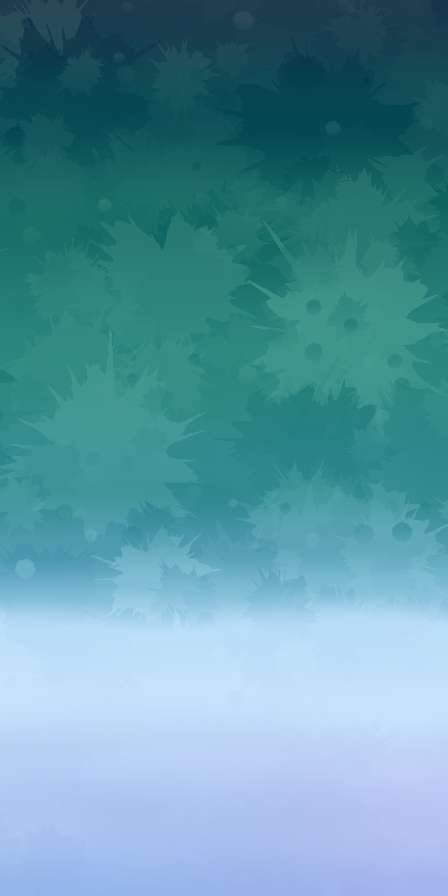
Give the GLSL for this background, as a Shadertoy shader.

```glsl
// Layered watercolour splatters over a dark teal to pale blue vertical wash.

const int STOPS = 12;
const vec4 WASH[STOPS] = vec4[](      // rgb, height
    vec4(.58, .71, .92, .00), vec4(.66, .77, .94, .09),
    vec4(.72, .82, .96, .155), vec4(.76, .88, .98, .22),
    vec4(.73, .87, .97, .295), vec4(.47, .72, .82, .335),
    vec4(.31, .61, .69, .385), vec4(.20, .55, .57, .45),
    vec4(.17, .53, .50, .60), vec4(.10, .43, .41, .76),
    vec4(.05, .31, .34, .87), vec4(.12, .24, .31, 1.0));

const int BLOOMS = 10;
const vec4 BLOOM[BLOOMS] = vec4[](    // centre, radius, tone
    vec4(.08, .89, .075, -.4), vec4(.36, .85, .080, -.4),
    vec4(.40, .727, .065, .5), vec4(.19, .68, .070, .55),
    vec4(.384, .622, .088, .9), vec4(.124, .486, .080, .75),
    vec4(.371, .50, .058, -.4), vec4(.436, .38, .050, .7),
    vec4(.17, .355, .045, .8), vec4(.21, .18, .085, .4));

const vec3 TINT = vec3(.11, .085, .065);  // colour change for a tone of one
const float TONE_SHIFT = .018;            // how far a tone slides along the wash
const float MIST_HEIGHT = .30;
const float CANVAS_WIDTH = .5;            // width in units of canvas height

vec3 hash3(vec2 p) {
    vec3 q = fract(p.xyx * vec3(.1031, .1030, .0973));
    q += dot(q, q.yxz + 33.33);
    return fract((q.xxy + q.yzz) * q.zyx);
}

float gradientNoise(vec2 p) {
    vec2 i = floor(p), f = fract(p), u = f * f * f * (f * (f * 6. - 15.) + 10.);
    vec4 n;
    for (int k = 0; k < 4; k++) {
        vec2 corner = vec2(k & 1, k >> 1);
        float angle = 6.2832 * hash3(i + corner).x;
        n[k] = dot(vec2(cos(angle), sin(angle)), f - corner);
    }
    return mix(mix(n.x, n.y, u.x), mix(n.z, n.w, u.x), u.y);
}

vec3 washColor(float height) {
    vec3 color = WASH[0].rgb;
    for (int i = 1; i < STOPS; i++)
        color = mix(color, WASH[i].rgb, smoothstep(WASH[i - 1].w, WASH[i].w, height));
    return color;
}

// Coverage of a blot; ragged = 0 gives a round drop
float splatter(vec2 d, float radius, float seed, float ragged) {
    float dist = length(d);
    if (dist > radius * 2.) return 0.;
    vec2 dir = d / max(dist, 1e-5);
    float lobes = gradientNoise(dir * 2.1 + seed) * .5 + gradientNoise(dir * 5. + seed * 1.7) * .32;
    float spikes = pow(max(gradientNoise(dir * 13. + seed * 2.3), 0.) * 1.7, 2.) * .6;
    float edge = radius * (1. + ragged * (lobes + spikes));
    float blur = 1. / iResolution.y;
    return smoothstep(blur, -blur, dist - edge);
}

// Lays translucent paint over the color beneath
vec3 paint(vec3 color, vec2 p, float cover, float tone) {
    if (cover <= 0.) return color;
    float strength = mix(.3, 1., smoothstep(.28, .42, p.y));
    vec3 pigment = washColor(p.y - tone * TONE_SHIFT) + TINT * tone * strength;
    return mix(color, pigment, cover);
}

// Blots scattered on a jittered grid
vec3 scatter(vec3 color, vec2 p, float cell, float size, float density,
             float ragged, float opacity, float seed) {
    vec2 base = floor(p / cell);
    for (int y = -1; y <= 1; y++)
    for (int x = -1; x <= 1; x++) {
        vec2 id = base + vec2(x, y);
        vec3 place = hash3(id + seed), look = hash3(id + seed + 57.);
        if (look.x > density) continue;
        vec2 centre = (id + .15 + .7 * place.xy) * cell;
        float radius = cell * size * mix(.4, 1., place.z);
        float cover = splatter(p - centre, radius, look.z * 40., ragged);
        float fade = smoothstep(-1.6, .8, (p.y - centre.y) / radius);
        color = paint(color, p, cover * opacity * mix(.35, 1., fade), look.y * 2. - .9);
    }
    return color;
}

void mainImage(out vec4 fragColor, in vec2 fragCoord) {
    vec2 p = fragCoord / iResolution.xy * vec2(CANVAS_WIDTH, 1.);

    // Base wash with slow drifts of height and tone
    float drift = gradientNoise(p * vec2(5., 8.) + 3.);
    vec3 color = washColor(p.y + drift * .02) + TINT * drift * .35;

    // Broad stains, then the main blooms
    color = scatter(color, p, .15, .55, .9, 1., .5, 11.);
    for (int i = 0; i < BLOOMS; i++) {
        vec4 b = BLOOM[i];
        vec2 d = p - b.xy;
        float fade = mix(.4, .85, smoothstep(-1.2, .7, d.y / b.z));
        color = paint(color, p, splatter(d, b.z, float(i) * 7.3 + 2., 1.1) * fade, b.w);
    }

    // Smaller blots and round drops
    color = scatter(color, p, .075, .5, .75, 1.1, .45, 83.);
    color = scatter(color, p, .042, .27, .4, .25, .5, 29.);

    // Soft mist and a lavender cast in the lower right
    float mist = exp(-pow((p.y - MIST_HEIGHT) / .035, 2.));
    color = mix(color, vec3(.73, .87, .97), mist * .35);
    float lavender = smoothstep(.22, .08, p.y) * smoothstep(.1, .48, p.x);
    color += vec3(.05, -.008, .003) * lavender;

    fragColor = vec4(clamp(color, 0., 1.), 1.);
}
```
